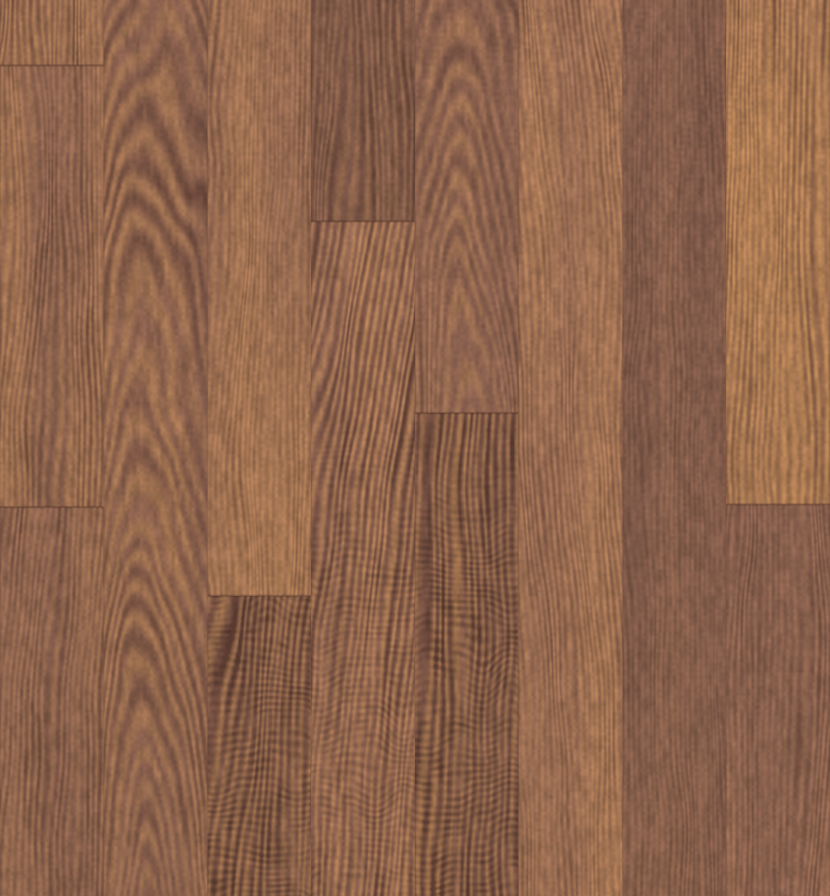
A WebGL 2 fragment shader for this texture:

```glsl
#version 300 es
precision highp float;
// Strip parquet: eight columns of staggered walnut-toned planks.
// Each plank has its own tone and grain; growth rings are warped bands broken
// up by streak noise, overlaid with cross ripples, pores and soft joints.

#define COLUMNS 8.0
#define FINE_RINGS 155.0
#define BOLD_RINGS 92.0
#define RIPPLES 118.0
#define SEAM_WIDTH 0.0010
#define JOINT_WIDTH 0.0012
#define PORE_DEPTH 0.17
#define SPECKLE_DEPTH 0.10
#define ROSE vec3(0.545, 0.384, 0.314)
#define GOLD vec3(0.600, 0.430, 0.278)
#define DARK vec3(0.270, 0.165, 0.135)

uniform vec2 u_resolution;
out vec4 fragColor;

// Heights of the end joints in each column; outside 0..1 means none.
const vec2 JOINTS[8] = vec2[8](
    vec2(0.434, 0.927), vec2(-1.0, 2.0), vec2(0.335, 2.0), vec2(0.753, 2.0),
    vec2(0.539, 2.0), vec2(-1.0, 2.0), vec2(-1.0, 2.0), vec2(0.437, 2.0));

// Plank character: lightness, goldness, grain contrast, lean (1 = arched rings).
const vec4 UPPER[8] = vec4[8](
    vec4(0.99, 0.40, 0.35, 0.01), vec4(0.97, 0.28, 0.42, 1.00),
    vec4(1.04, 0.50, 0.18, 0.02), vec4(0.84, 0.05, 0.65, 0.01),
    vec4(0.96, 0.18, 0.42, 1.00), vec4(1.05, 0.42, 0.22, -0.06),
    vec4(0.91, 0.02, 0.15, 0.00), vec4(1.06, 0.75, 0.38, 0.01));
const vec4 LOWER[8] = vec4[8](
    vec4(0.95, 0.25, 0.42, 0.08), vec4(0.97, 0.28, 0.42, 1.00),
    vec4(0.90, 0.25, 0.85, 0.13), vec4(1.00, 0.30, 0.80, 0.14),
    vec4(0.91, 0.30, 0.95, 0.04), vec4(1.05, 0.42, 0.22, 0.00),
    vec4(0.91, 0.02, 0.15, 0.00), vec4(0.95, 0.05, 0.25, 0.02));

float hash(vec2 p) {
    return fract(sin(dot(p, vec2(127.1, 311.7))) * 43758.5453);
}

float noise(vec2 p) {
    vec2 i = floor(p), f = fract(p);
    f = f * f * (3.0 - 2.0 * f);
    return mix(mix(hash(i), hash(i + vec2(1, 0)), f.x),
               mix(hash(i + vec2(0, 1)), hash(i + vec2(1, 1)), f.x), f.y);
}

// Coordinate across the growth rings: leaning lines, or arches over a base.
float ringCoordinate(vec2 p, vec2 base, float lean, float seed) {
    float wander = noise(vec2(p.x * 16.0 + seed, p.y * 4.0)) - 0.5
                 + 0.3 * noise(vec2(p.x * 40.0, p.y * 12.0 + seed));
    float straight = p.x - lean * (p.y - 0.3) * (0.7 + 0.6 * p.y);
    float arched = length(vec2(p.x - base.x, (p.y - base.y) * 0.15));
    return (lean > 0.5 ? arched : straight) + 0.024 * wander;
}

vec3 plankColor(vec2 p) {
    // Choose the plank.
    float column = clamp(floor(p.x * COLUMNS), 0.0, COLUMNS - 1.0);
    int index = int(column);
    vec2 joints = JOINTS[index];
    float row = step(joints.x, p.y) + step(joints.y, p.y);
    vec4 plank = row > 0.5 ? UPPER[index] : LOWER[index];
    if (row > 1.5) plank.xy += vec2(0.04, 0.2);
    float seed = 37.0 * hash(vec2(column, row) + 3.0);
    float contrast = plank.z;

    // Growth rings: bands of uneven strength, split by fine streaks.
    float centre = (column + 0.3 + 0.25 * hash(vec2(seed, 5.0))) / COLUMNS;
    vec2 base = vec2(centre, max(joints.x, 0.0) - 0.10);
    float ring = ringCoordinate(p, base, plank.w, seed);
    float phase = ring * mix(FINE_RINGS, BOLD_RINGS, contrast)
                + 1.3 * noise(vec2(ring * 50.0, p.y * 4.0 + seed));
    float band = 0.5 + 0.5 * sin(6.2832 * phase);
    float streak = noise(vec2(ring * 210.0 + seed, p.y * 14.0));
    float strength = 0.25 + 1.1 * noise(vec2(ring * 60.0 + seed, p.y * 7.0));
    float grain = band * strength * (0.45 + 0.8 * streak);

    // Broken cross ripples on boldly figured wood, stronger low on the floor.
    float ripplePhase = p.y * RIPPLES + 3.0 * noise(p * vec2(30.0, 14.0) + seed);
    float ripple = (0.5 + 0.5 * sin(6.2832 * ripplePhase))
                 * smoothstep(0.65, 0.9, contrast) * smoothstep(0.6, 0.3, p.y)
                 * noise(p * vec2(75.0, 60.0) + seed);

    // Tone drifts slowly along the plank, with golden streaks between rings.
    float drift = noise(vec2(p.x * 26.0 + seed, p.y * 2.5)) - 0.5;
    float gold = plank.y + 0.4 * drift + 0.2 * (0.5 - p.y)
               + (0.2 + 0.7 * contrast) * (0.5 - band);
    vec3 color = mix(ROSE, GOLD, clamp(gold, 0.0, 1.0));
    color *= plank.x * (1.0 + 0.10 * drift) * (1.05 + 0.11 * contrast);
    float darkness = grain * (0.14 + 0.48 * contrast) + 0.40 * ripple;
    color = mix(color, DARK, clamp(darkness, 0.0, 0.7));

    // Long pores and fine speckle.
    float pore = noise(vec2(p.x * 235.0, p.y * 70.0 + seed)) - 0.5;
    float speckle = noise(p * vec2(260.0, 270.0) + seed) - 0.5;
    color *= 1.0 + PORE_DEPTH * pore + SPECKLE_DEPTH * speckle;

    // Side seams are faint, end joints a little darker.
    float side = abs(p.x - round(p.x * COLUMNS) / COLUMNS);
    float end = min(abs(p.y - joints.x), abs(p.y - joints.y));
    color = mix(color, DARK, 0.14 * smoothstep(2.0 * SEAM_WIDTH, 0.0, side));
    return mix(color, DARK, 0.38 * smoothstep(2.0 * JOINT_WIDTH, 0.0, end));
}

void main() {
    // Average a 2 by 2 grid of samples for smooth edges.
    vec3 sum = vec3(0.0);
    for (int i = 0; i < 4; i++) {
        vec2 offset = vec2(i % 2, i / 2) * 0.5 - 0.25;
        sum += plankColor((gl_FragCoord.xy + offset) / u_resolution);
    }
    fragColor = vec4(sum / 4.0, 1.0);
}
```
